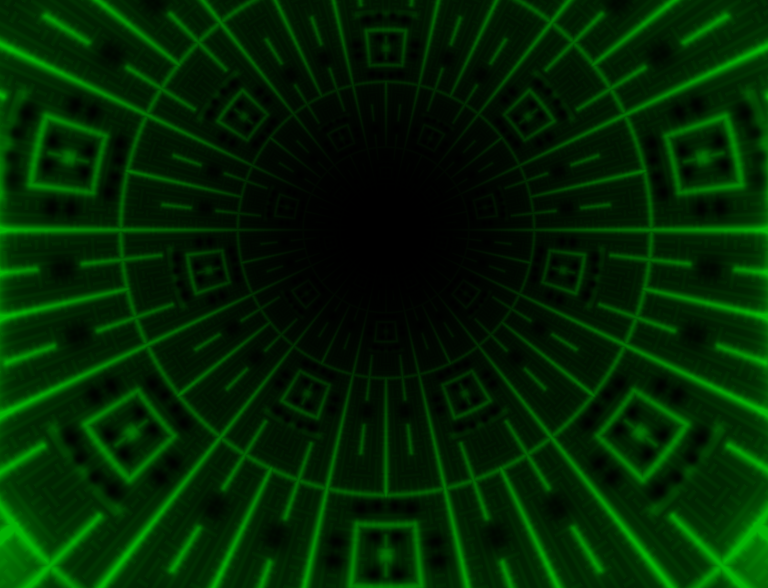
Reproduce this background procedurally as a Shadertoy shader.

```glsl
// A dark tunnel of glowing green circuit traces running out from a centre.
// Log-polar space is cut into seven mirrored sectors; each successive ring
// swaps the two sector axes, so the square motifs are staggered.

const float PI = 3.14159265;
const float SECTORS = 7.0;
const float RING_STEP = 0.582;              // log ratio of successive rings
const float MOTIF_RADIUS = 0.553;           // in canvas heights
const vec2 CENTRE = vec2(0.5026, 0.609);
const vec2 CELL = vec2(PI / SECTORS, RING_STEP);

float hash(vec2 p) {
    return fract(sin(dot(p, vec2(41.3, 289.1))) * 4375.85);
}

float segmentDistance(vec2 p, vec2 a, vec2 b) {
    vec2 pa = p - a, ba = b - a;
    return length(pa - ba * clamp(dot(pa, ba) / dot(ba, ba), 0.0, 1.0));
}

float boxOutline(vec2 p, vec2 halfSize) {
    vec2 q = abs(p) - halfSize;
    return abs(length(max(q, 0.0)) + min(max(q.x, q.y), 0.0));
}

float spot(vec2 p, vec2 at, vec2 size) {
    vec2 d = (p - at) / size;
    return exp(-dot(d, d));
}

// Narrow core with a wide soft halo
float traceGlow(float d, float width) {
    return exp(-d * d / (width * width)) * 0.72 + exp(-d / (width * 3.0)) * 0.28;
}

// A trace between two points given in cell units
float trace(vec2 cell, vec2 a, vec2 b, float width) {
    return traceGlow(segmentDistance(cell * CELL, a * CELL, b * CELL), width);
}

// x: 0 on the motif axis, 1 on the opposite axis; y: -0.5 to 0.5 across a ring
vec2 ringCell(float angle, float radius) {
    float across = (angle + 0.5 * PI) / CELL.x;
    float u = abs(mod(across + 1.0, 2.0) - 1.0);
    float w = log(max(radius, 0.001) / MOTIF_RADIUS) / RING_STEP;
    float ring = floor(w + 0.5);
    return vec2(mix(u, 1.0 - u, mod(ring, 2.0)), w - ring);
}

float mainTraces(vec2 c) {
    float g = trace(c, vec2(0.5, -0.7), vec2(0.5, 0.7), 0.011);
    g = max(g, trace(c, vec2(1.0, -0.35), vec2(1.0, 0.7), 0.011));
    g = max(g, trace(c, vec2(0.0, -0.7), vec2(0.0, -0.35), 0.010));
    g = max(g, 0.75 * trace(c, vec2(0.02, -0.35), vec2(1.0, -0.35), 0.012));
    g = max(g, 0.85 * trace(c, vec2(0.75, -0.7), vec2(0.75, -0.11), 0.011));
    g = max(g, 0.85 * trace(c, vec2(0.75, 0.14), vec2(0.75, 0.36), 0.011));
    g = max(g, 0.85 * trace(c, vec2(0.25, 0.38), vec2(0.25, 0.7), 0.011));
    return g;
}

// Nested square with a bright heart and broken side bars
float motif(vec2 c) {
    vec2 p = c * CELL;
    float g = 0.8 * traceGlow(boxOutline(p, vec2(0.22, 0.165) * CELL), 0.014);
    g = max(g, 0.8 * spot(c, vec2(0.0), vec2(0.06, 0.05)));
    g = max(g, 0.5 * trace(c, vec2(0.0, -0.1), vec2(0.0, 0.1), 0.010));
    return max(g, 0.45 * trace(c, vec2(0.0, 0.3), vec2(0.3, 0.3), 0.016));
}

// Soft black gaps around the motif and at the break in the dashes
float gaps(vec2 c) {
    vec2 q = vec2(c.x, abs(c.y));
    float s = spot(q, vec2(0.35, 0.05), vec2(0.07, 0.045));
    s += spot(q, vec2(0.20, 0.26), vec2(0.07, 0.05));
    s += spot(q, vec2(0.07, 0.28), vec2(0.05, 0.04));
    s += spot(q, vec2(0.08, 0.10), vec2(0.05, 0.035));
    s += 0.8 * spot(q, vec2(0.77, 0.02), vec2(0.08, 0.05));
    return min(s, 1.0);
}

// Faint maze: each small tile carries either a radial or a ring-wise stroke
float maze(vec2 c) {
    vec2 grid = c * vec2(16.0, 20.0);
    vec2 f = abs(fract(grid) - 0.5);
    float turn = step(0.62, hash(floor(grid)));
    float d = mix(f.x, f.y, turn);
    return 1.0 - smoothstep(0.05, 0.3, d);
}

void mainImage(out vec4 fragColor, in vec2 fragCoord) {
    vec2 uv = fragCoord / iResolution.xy;
    float aspect = iResolution.x / iResolution.y;
    vec2 p = (uv - CENTRE) * vec2(aspect, 1.0);
    float radius = length(p);
    vec2 cell = ringCell(atan(p.y, p.x), radius);

    // Circuit light, fading to black towards the centre
    float light = 0.17 + 0.05 * maze(cell);
    light += 0.78 * max(mainTraces(cell), motif(cell));
    light *= 1.0 - 0.88 * gaps(cell);
    float depth = min(radius, 0.72) * smoothstep(0.02, 0.36, radius);
    float green = light * depth;

    // Glow along the sides and in the lower corners
    float side = min(uv.x, 1.0 - uv.x) * aspect;
    green += 0.22 * exp(-side / 0.012) * smoothstep(0.05, 0.5, uv.y) * (1.0 - smoothstep(0.7, 0.95, uv.y));
    green += 0.28 * spot(vec2(side, uv.y), vec2(0.0, 0.05), vec2(0.07, 0.09));

    fragColor = vec4(0.0, clamp(green, 0.0, 0.68), 0.0, 1.0);
}
```
